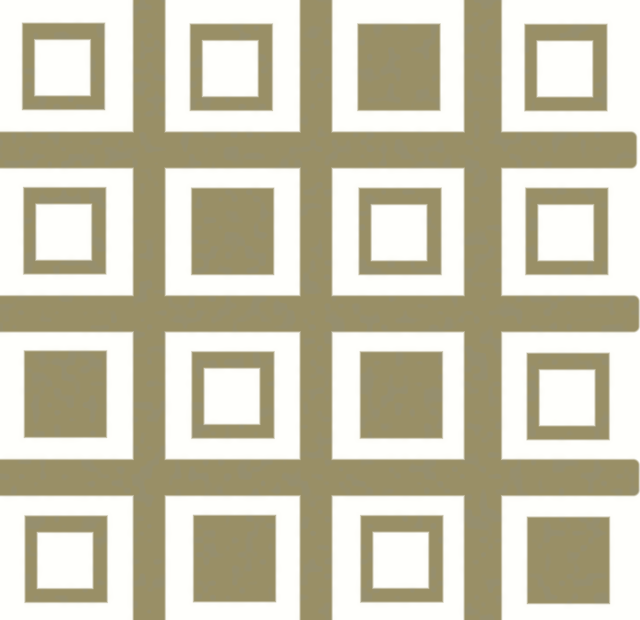
Give the GLSL for this pattern, as a Shadertoy shader.

```glsl
// Olive lattice of bars on white, with a hollow or solid square in each of 4 x 4 cells.
// Lengths are fractions of the canvas width; y runs down from the top edge.

const vec3 PAPER = vec3(1.0, 1.0, 0.99);
const vec3 OLIVE = vec3(0.60, 0.56, 0.40);
const vec3 OLIVE_GREY = vec3(0.59, 0.56, 0.43);
const int SOLID_CELLS = 0xA524; // one bit per cell, four bits per row

float hash(vec2 p) {
    return fract(sin(dot(p, vec2(127.1, 311.7))) * 43758.5453);
}

float valueNoise(vec2 p) {
    vec2 i = floor(p);
    vec2 f = fract(p);
    f = f * f * (3.0 - 2.0 * f);
    float top = mix(hash(i), hash(i + vec2(1.0, 0.0)), f.x);
    float bottom = mix(hash(i + vec2(0.0, 1.0)), hash(i + 1.0), f.x);
    return mix(top, bottom, f.y);
}

float boxDistance(vec2 p, vec2 halfSize, float radius) {
    vec2 q = abs(p) - halfSize + radius;
    return length(max(q, 0.0)) + min(max(q.x, q.y), 0.0) - radius;
}

// Index of the nearest repeat, limited to the available ones
vec2 nearestIndex(vec2 p, vec2 first, vec2 pitch, float last) {
    return clamp(floor((p - first) / pitch + 0.5), 0.0, last);
}

// Three upright bars, the last one wider; three level bars with rounded right ends
float latticeDistance(vec2 p) {
    vec2 first = vec2(0.2331, 0.2344);
    vec2 pitch = vec2(0.2607, 0.2559);
    vec2 index = nearestIndex(p, first, pitch, 2.0);
    vec2 offset = p - first - index * pitch;

    float uprightHalf = mix(0.0251, 0.0293, step(1.5, index.x));
    float upright = abs(offset.x) - uprightHalf;

    float rightEnd = mix(0.9948, 0.9987, step(0.5, index.y));
    float level = boxDistance(vec2(p.x - rightEnd + 1.0, offset.y),
                              vec2(1.0, 0.0284), 0.009);
    return min(upright, level);
}

// Squares drift slightly along rows and columns, with a little random shift
float squaresDistance(vec2 p) {
    vec2 first = vec2(0.1005, 0.1033);
    vec2 pitch = vec2(0.2615, 0.2565);
    vec2 cell = nearestIndex(p, first, pitch, 3.0);
    vec2 drift = cell.yx * vec2(0.0013, 0.0007);
    vec2 shift = (vec2(hash(cell), hash(cell + 17.0)) - 0.5) * 0.0024;
    vec2 q = p - first - cell * pitch - drift - shift;

    float outer = boxDistance(q, vec2(0.0643, 0.0677), 0.0);
    float hole = boxDistance(q - vec2(-0.0016, 0.0021), vec2(0.0436, 0.0439), 0.0);
    int bit = int(cell.x) + 4 * int(cell.y);
    bool solid = ((SOLID_CELLS >> bit) & 1) == 1;
    return solid ? outer : max(outer, -hole);
}

void mainImage(out vec4 fragColor, in vec2 fragCoord) {
    vec2 p = vec2(fragCoord.x, iResolution.y - fragCoord.y) / iResolution.x;
    float d = min(latticeDistance(p), squaresDistance(p));

    // Faint mottling of the ink and a cream fringe on the paper
    float mottle = valueNoise(p * 90.0);
    vec3 ink = mix(OLIVE, OLIVE_GREY, smoothstep(0.55, 0.8, mottle));
    float fringe = exp(-max(d, 0.0) / 0.004) * mottle;
    vec3 paper = PAPER - vec3(0.02, 0.025, 0.05) * fringe;

    // Soft edge, never thinner than a pixel
    float softness = max(0.0023, 1.0 / iResolution.x);
    vec3 color = mix(ink, paper, smoothstep(-softness, softness, d));
    fragColor = vec4(color, 1.0);
}
```
